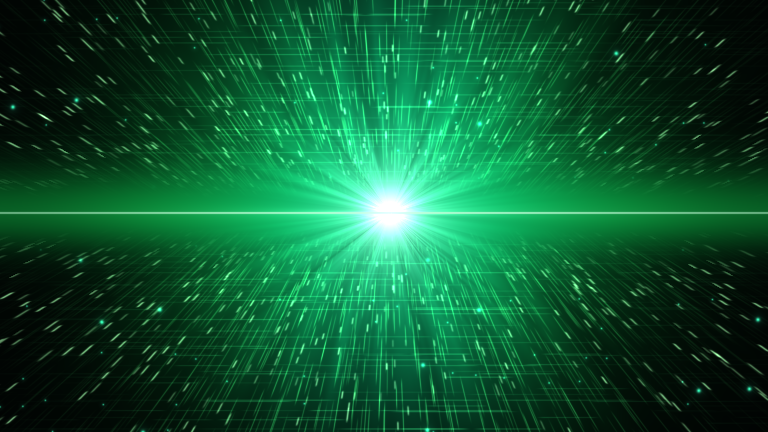
Reproduce this background procedurally as a Shadertoy shader.

```glsl
// Green burst of light on a horizon, with perspective data streaks above and below.

#define CENTER vec2(0.508, 0.507)  // burst position, fraction of the canvas
#define VANISH 0.30                // how far beyond the horizon the streaks converge
#define STREAK_GAIN 0.75
#define SCAN_GAIN 0.34
#define SPARK_GAIN 0.9
#define BAND_HEIGHT 0.10
#define LINE_WIDTH 0.0022

float hash(vec2 p) {
    return fract(sin(dot(p, vec2(127.1, 311.7))) * 43758.5453);
}

float noise(float x, float seed) {
    float i = floor(x), f = fract(x);
    return mix(hash(vec2(i, seed)), hash(vec2(i + 1.0, seed)), f * f * (3.0 - 2.0 * f));
}

// Soft line profile, never thinner than about a pixel
float stroke(float dist, float width) {
    float pixel = 0.7 / iResolution.y;
    float w = max(width, pixel);
    return exp(-dist * dist / (w * w)) * width / w;
}

// Broken lines that run towards the vanishing point
float streaks(vec2 p, float columns, float rows, float density, float width, float seed) {
    float depth = abs(p.y) + VANISH;
    float slope = p.x / depth;
    float u = slope * columns;
    float id = floor(u);
    float side = seed + (p.y > 0.0 ? 0.0 : 37.0);
    float v = log(depth) * rows + 9.0 * hash(vec2(id, side));
    vec2 cell = vec2(id, floor(v) + side);
    float lit = step(1.0 - density, hash(cell + 3.3)) * mix(0.3, 1.0, hash(cell + 8.1));
    float offset = fract(u) - mix(0.2, 0.8, hash(cell + 5.7));
    float dist = offset * depth / columns * inversesqrt(1.0 + slope * slope);
    float f = fract(v);
    float ends = smoothstep(0.0, 0.3, f) * smoothstep(1.0, 0.7, f);
    return lit * ends * stroke(dist, width);
}

// Thin horizontal dashes
float scanLines(vec2 p, float rows, float seed) {
    float y = p.y * rows;
    float id = floor(y);
    float x = p.x * mix(2.5, 7.0, hash(vec2(id, seed))) + 20.0 * hash(vec2(id, seed + 1.0));
    vec2 cell = vec2(floor(x), id + seed);
    float lit = step(0.62, hash(cell)) * mix(0.25, 1.0, hash(cell + 4.0));
    float f = fract(x);
    float ends = smoothstep(0.0, 0.15, f) * smoothstep(1.0, 0.85, f);
    return lit * ends * stroke((fract(y) - 0.5) / rows, 0.0013);
}

// Scattered points with a small halo
float sparks(vec2 p, float cells, float density, float size, float seed) {
    vec2 g = p * cells, id = floor(g);
    vec2 spot = 0.25 + 0.5 * vec2(hash(id + seed), hash(id + seed + 7.0));
    float d = length(fract(g) - spot) / cells;
    float lit = step(1.0 - density, hash(id + seed + 13.0));
    return lit * (exp(-d * d / (size * size)) + 0.25 * exp(-d / (size * 1.7)))
        * smoothstep(0.25, 0.15, d * cells);
}

// Angular beams around the burst
float beams(vec2 p) {
    float angle = atan(p.y, abs(p.x) + 1e-4);
    float side = p.x > 0.0 ? 1.0 : 5.0;
    float fan = noise(angle * 14.0, side) * 0.6 + noise(angle * 37.0, side + 2.0) * 0.4;
    float flare = exp(-pow((abs(angle) - 0.36) / 0.06, 2.0));
    float seam = smoothstep(0.0, 0.04, abs(p.x));
    return mix(0.5, fan, seam) - 0.45 + 0.4 * flare;
}

void mainImage(out vec4 fragColor, in vec2 fragCoord) {
    vec2 p = (fragCoord - CENTER * iResolution.xy) / iResolution.y;
    float r = length(p);
    float height = abs(p.y);
    float u = p.x / (height + VANISH);

    // Wide glow, shorter below the horizon, with faint columns of light
    float reach = p.y > 0.0 ? 0.28 : 0.18;
    float glow = 0.74 * exp(-p.x * p.x / 0.20 - p.y * p.y / reach);
    float columns = noise(u * 9.0, 2.0) * 0.6 + noise(u * 27.0, 4.0) * 0.4 - 0.5;
    glow *= 1.0 + 0.55 * columns * smoothstep(0.04, 0.3, height);
    glow *= 1.0 + 0.65 * beams(p) * exp(-r * 3.0);

    // Horizon band
    float bandHeight = BAND_HEIGHT * (p.y > 0.0 ? 1.0 : 0.78);
    float band = 0.43 * exp(-pow(height / bandHeight, 2.0)) * mix(1.0, 0.8, smoothstep(0.5, 0.9, abs(p.x)));
    float light = 1.0 - (1.0 - glow) * (1.0 - band);
    float blue = mix(0.36, 0.62, exp(-p.x * p.x / 0.18));
    vec3 col = vec3(0.004, 0.012, 0.008) + light * vec3(0.055, 1.0, blue);

    // Streaks and dashes fade near the burst and in the far corners
    float away = smoothstep(0.03, 0.18, height);
    float middle = exp(-p.x * p.x / 0.30);
    float fine = 0.0, bright = 0.0;
    for (int i = 0; i < 4; i++) {
        float k = float(i);
        fine += streaks(p, 17.0 + 7.0 * k, 4.0 + 2.0 * k, 0.42, 0.0017, 11.0 * k);
        bright += streaks(p, 13.0 + 5.0 * k, 19.0 + 4.0 * k, 0.07, 0.0023, 50.0 + 13.0 * k);
    }
    float dashes = scanLines(p, 75.0, 3.0) + scanLines(p, 47.0, 19.0);
    col += STREAK_GAIN * away * (fine * middle * vec3(0.15, 0.5, 0.24) + bright * vec3(0.6, 0.9, 0.62));
    col += SCAN_GAIN * away * dashes * middle * vec3(0.25, 0.9, 0.5);

    // Cyan sparks
    float dots = sparks(p, 6.5, 0.2, 0.0045, 2.0) + 0.6 * sparks(p, 17.0, 0.13, 0.0022, 31.0);
    col += SPARK_GAIN * dots * smoothstep(0.05, 0.15, height) * vec3(0.2, 0.9, 0.68);

    // Burst core and horizon line
    float core = exp(-r * r / 0.0035) + 0.42 * exp(-r * r / 0.022) * (1.0 + 0.8 * beams(p));
    col += core * vec3(0.75, 0.4, 0.58);
    col += 0.25 * exp(-height / 0.012 - abs(p.x) * 2.5) * vec3(0.7, 0.6, 0.6);
    float rim = stroke(p.y, LINE_WIDTH) * mix(0.55, 1.0, exp(-p.x * p.x / 0.4));
    col = mix(col, vec3(0.78, 1.0, 0.86), rim);

    fragColor = vec4(clamp(col, 0.0, 1.0), 1.0);
}
```
